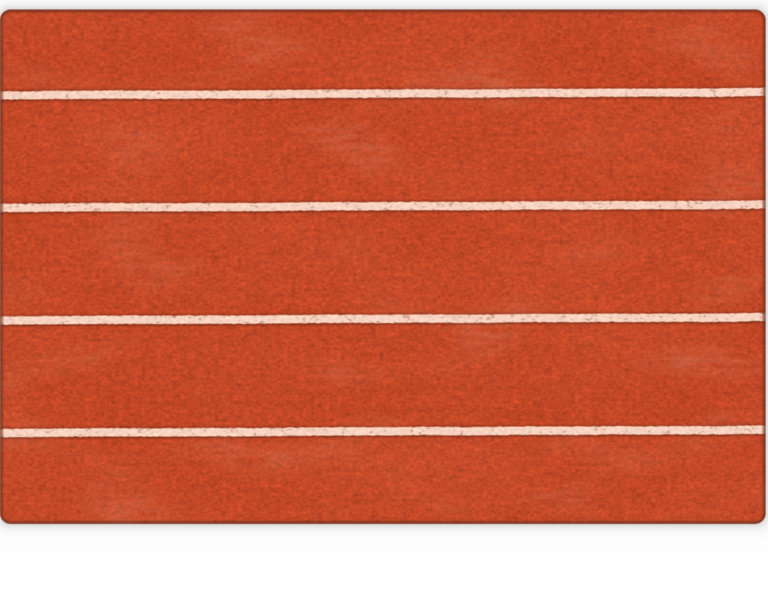
Write a WebGL 1 fragment shader that draws this pattern.

```glsl
precision highp float;
// A rust-red woven rug with rounded corners on a white ground, crossed by four thin
// cream stripes. The rug is a rounded-box distance, the stripes are a slightly tilted
// repeat, and the pile, worn streaks and frayed edges come from gradient noise.

uniform vec2 u_resolution;

// Lengths are fractions of the canvas height.
#define STRIPE_COUNT 4.0
#define STRIPE_PITCH 0.1895
#define FIRST_STRIPE 0.271
#define STRIPE_HALF_WIDTH 0.0070
#define STRIPE_TILT 0.0042
#define RUG_BOTTOM 0.118
#define RUG_TOP 0.984
#define CORNER_RADIUS 0.018
#define GRAIN_STRENGTH 0.17
#define WEAR_STRENGTH 0.34
#define RUST vec3(0.765, 0.285, 0.155)
#define CREAM vec3(0.965, 0.825, 0.755)

vec2 hashGradient(vec2 cell) {
  vec3 h = fract(cell.xyx * vec3(0.1031, 0.1030, 0.0973));
  h += dot(h, h.yzx + 33.33);
  return fract((h.xx + h.yz) * h.zy) * 2.0 - 1.0;
}

float gradientNoise(vec2 p) {
  vec2 cell = floor(p);
  vec2 f = p - cell;
  vec2 u = f * f * f * (f * (f * 6.0 - 15.0) + 10.0);
  float a = dot(hashGradient(cell), f);
  float b = dot(hashGradient(cell + vec2(1.0, 0.0)), f - vec2(1.0, 0.0));
  float c = dot(hashGradient(cell + vec2(0.0, 1.0)), f - vec2(0.0, 1.0));
  float d = dot(hashGradient(cell + vec2(1.0, 1.0)), f - vec2(1.0, 1.0));
  return mix(mix(a, b, u.x), mix(c, d, u.x), u.y);
}

float roundedBox(vec2 p, vec2 halfSize, float radius) {
  vec2 q = abs(p) - halfSize + radius;
  return length(max(q, 0.0)) + min(max(q.x, q.y), 0.0) - radius;
}

// Signed offset from the nearest stripe centre, positive above it.
float stripeOffset(vec2 p) {
  float y = p.y - FIRST_STRIPE - STRIPE_TILT * p.x;
  y += 0.0012 * gradientNoise(vec2(p.x * 9.0, 3.7));
  float index = clamp(floor(y / STRIPE_PITCH + 0.5), 0.0, STRIPE_COUNT - 1.0);
  return y - index * STRIPE_PITCH;
}

// Fine, slightly flattened tufts over broader clumps.
float pileGrain(vec2 p) {
  return gradientNoise(p * vec2(155.0, 200.0))
       + 0.7 * gradientNoise(p * vec2(75.0, 110.0) + 17.3)
       + 0.35 * gradientNoise(p * vec2(24.0, 48.0) + 41.9);
}

// Pale horizontal streaks gathered into loose patches.
float wornStreaks(vec2 p) {
  float patches = smoothstep(0.02, 0.45, gradientNoise(p * vec2(5.0, 13.0) + 8.4));
  float threads = 0.5 + gradientNoise(p * vec2(22.0, 95.0) + 5.1);
  return patches * clamp(threads, 0.0, 1.0);
}

vec3 rugColor(vec2 p, float edge) {
  float grain = pileGrain(p);
  vec3 color = RUST * (1.0 + GRAIN_STRENGTH * grain);
  color += 0.025 * gradientNoise(p * vec2(4.0, 9.0) + 2.6);
  color = mix(color, vec3(0.86, 0.53, 0.43), WEAR_STRENGTH * wornStreaks(p));

  // Stripes, with a dark crease that is deeper underneath
  float offset = stripeOffset(p);
  float fray = 0.0015 * gradientNoise(p * vec2(120.0, 90.0) + 63.2);
  float distanceToStripe = abs(offset) - STRIPE_HALF_WIDTH + fray;
  float crease = 1.0 - smoothstep(0.0, 0.0065, distanceToStripe);
  color *= 1.0 - crease * (offset < 0.0 ? 0.26 : 0.16);
  float softness = 0.0011 + 0.5 / u_resolution.y;
  float stripe = 1.0 - smoothstep(-softness, softness, distanceToStripe);
  float specks = smoothstep(0.22, 0.6, -grain);
  vec3 cream = CREAM * (1.0 + 0.09 * grain);
  cream = mix(cream, vec3(0.80, 0.56, 0.47), 0.55 * specks);
  color = mix(color, cream, stripe);

  // Dark bound edge
  float binding = smoothstep(-0.0085, -0.001, edge);
  return mix(color, vec3(0.43, 0.19, 0.13), 0.72 * binding);
}

void main() {
  vec2 p = gl_FragCoord.xy / u_resolution.y;
  float pixel = 1.0 / u_resolution.y;
  float canvasWidth = u_resolution.x / u_resolution.y;

  // Rug outline, leaving a sliver of ground on the right
  vec2 low = vec2(0.0, RUG_BOTTOM);
  vec2 high = vec2(canvasWidth - 0.004, RUG_TOP);
  vec2 center = 0.5 * (low + high);
  vec2 halfSize = 0.5 * (high - low);
  float edge = roundedBox(p - center, halfSize, CORNER_RADIUS);

  // White ground with a faint contact shadow
  float shadow = exp(-max(edge, 0.0) * 130.0);
  vec3 ground = vec3(0.995) - 0.16 * shadow;

  float coverage = 1.0 - smoothstep(-pixel, pixel, edge);
  gl_FragColor = vec4(mix(ground, rugColor(p, edge), coverage), 1.0);
}
```
